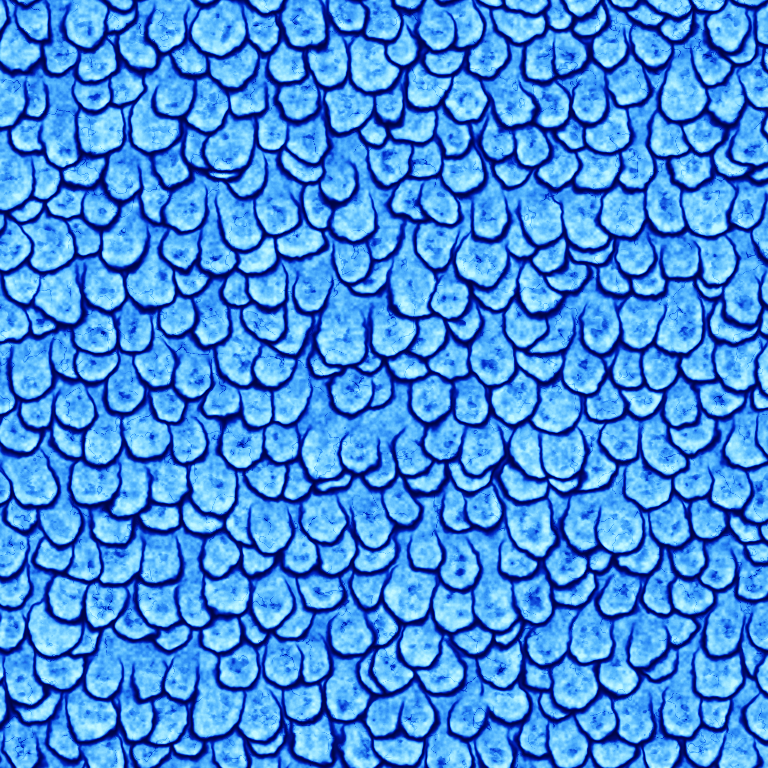
Give the GLSL for this texture, as a Shadertoy shader.

```glsl
// Overlapping blue scales with rounded lower lips and dark creases between them.
// Jittered rows are painted from bottom to top, so each scale covers the one below;
// the resulting tone, roughened by noise, is looked up in a blue colour ramp.

vec2 hash2(vec2 p) {
    vec3 a = fract(p.xyx * vec3(0.1031, 0.1030, 0.0973));
    a += dot(a, a.yzx + 33.33);
    return fract((a.xx + a.yz) * a.zy);
}

float noise(vec2 p) {
    vec2 cell = floor(p), f = fract(p);
    f = f * f * (3.0 - 2.0 * f);
    float low = mix(hash2(cell).x, hash2(cell + vec2(1, 0)).x, f.x);
    float high = mix(hash2(cell + vec2(0, 1)).x, hash2(cell + vec2(1, 1)).x, f.x);
    return mix(low, high, f.y);
}

float fbm(vec2 p) {
    float sum = 0.0, gain = 0.5;
    for (int i = 0; i < 4; i++) {
        sum += gain * noise(p);
        p = mat2(1.6, 1.2, -1.2, 1.6) * p + 7.3;
        gain *= 0.5;
    }
    return sum / 0.9375;
}

// Tone 0 is navy, 1 is pale blue, 1.2 is the highlight
vec3 blueRamp(float tone) {
    vec3 ramp[7] = vec3[7](
        vec3(0.00, 0.02, 0.28), vec3(0.00, 0.06, 0.54), vec3(0.01, 0.18, 0.80),
        vec3(0.15, 0.52, 0.95), vec3(0.33, 0.71, 0.99), vec3(0.55, 0.86, 1.00),
        vec3(0.76, 0.97, 1.00));
    float t = clamp(tone * 5.0, 0.0, 5.99);
    int k = int(t);
    return mix(ramp[k], ramp[k + 1], fract(t));
}

// Paints one scale over the tone below it; q is relative to its centre
float paintScale(float tone, vec2 q, vec2 seed, float grain, float blotch) {
    float radius = mix(0.0215, 0.032, seed.x);
    float tilt = (seed.y - 0.5) * 0.7;
    q = mat2(cos(tilt), sin(tilt), -sin(tilt), cos(tilt)) * q;

    // Round below, drawn out into a long tongue above
    float stretch = q.y > 0.0 ? 0.54 : mix(0.82, 1.08, fract(seed.y * 7.0));
    float d = length(q * vec2(1.0, stretch)) - radius;
    float height = q.y / radius;
    float lip = smoothstep(1.0, -0.7, height);

    // Dark crease outside the edge, heaviest under the lip
    float crease = mix(0.0042, 0.0088, lip);
    float shade = smoothstep(crease, 0.0008, d) * smoothstep(1.6, 0.7, height);
    tone = mix(tone, mix(0.24, 0.0, lip), shade);

    // Pale rim, dimmer top and a mottled middle
    float depth = -d / radius;
    float rim = smoothstep(0.08, 0.2, depth) * smoothstep(0.6, 0.3, depth);
    float body = 0.86 + 0.17 * rim * lip + 0.06 * (seed.x - 0.5);
    body -= 0.11 * smoothstep(0.2, 1.6, height);
    body -= 0.30 * smoothstep(0.52, 0.70, blotch) * smoothstep(0.3, 0.7, depth);
    body += grain;
    return mix(tone, body, smoothstep(0.0010, -0.0034, d));
}

void mainImage(out vec4 fragColor, in vec2 fragCoord) {
    vec2 uv = fragCoord / iResolution.y;

    // Uneven outlines from a gentle warp
    vec2 warp = vec2(fbm(uv * 28.0), fbm(uv * 28.0 + 41.0)) - 0.5;
    vec2 p = uv + 0.021 * warp;

    // Fine grit, mottling and a few short dark cracks
    float grain = 0.55 * (fbm(uv * 90.0) - 0.5) + 0.26 * (noise(uv * 240.0) - 0.5);
    float blotch = fbm(uv * vec2(75.0, 95.0) + 13.0);
    float crack = abs(fbm(uv * 38.0 + 80.0) - 0.5);
    grain -= 0.26 * smoothstep(0.022, 0.0, crack) * smoothstep(0.5, 0.68, noise(uv * 32.0));
    float tone = 0.76 + grain;

    // Back to front: rows upward, columns in alternating direction
    vec2 grid = vec2(18.0, 20.0);
    for (int j = -2; j <= 2; j++) {
        float row = floor(p.y * grid.y) + float(j);
        float odd = mod(row, 2.0);
        float column = floor(p.x * grid.x - 0.5 * odd);
        for (int i = -2; i <= 2; i++) {
            vec2 id = vec2(column + float(i) * (1.0 - 2.0 * odd), row);
            vec2 jitter = vec2(0.55, 0.75) * (hash2(id + 50.0) - 0.5);
            vec2 centre = (id + vec2(0.5 + 0.5 * odd, 0.5) + jitter) / grid;
            tone = paintScale(tone, p - centre, hash2(id + 170.0), grain, blotch);
        }
    }

    fragColor = vec4(blueRamp(tone), 1.0);
}
```
